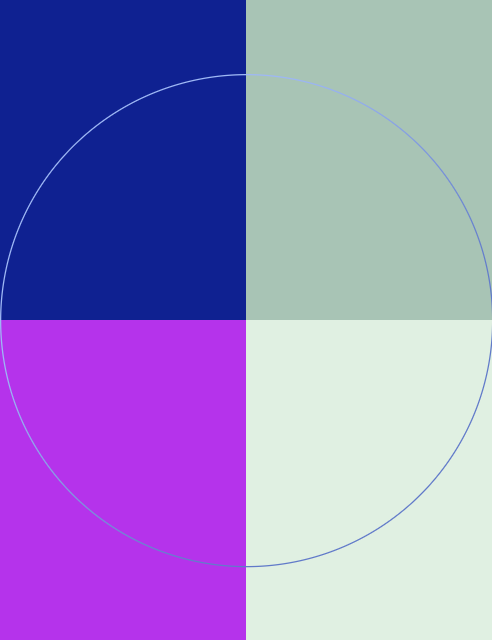
Give the GLSL for this background, as a Shadertoy shader.

```glsl
// Four flat colour quadrants crossed by a thin, softly shaded blue ring.

const vec3 NAVY   = vec3(0.06, 0.13, 0.57);
const vec3 SAGE   = vec3(0.66, 0.77, 0.71);
const vec3 VIOLET = vec3(0.71, 0.20, 0.92);
const vec3 MINT   = vec3(0.88, 0.94, 0.885);

const vec3 RING_LIGHT = vec3(0.62, 0.72, 0.96);  // upper left end
const vec3 RING_DARK  = vec3(0.38, 0.48, 0.79);  // lower right end

// Lengths are fractions of the canvas width, measured from its centre.
const vec2  RING_CENTRE = vec2(0.0013, -0.0013);
const float RING_RADIUS = 0.5;
const float RING_WIDTH  = 0.0026;

// Coverage of the side where the signed distance is positive.
float coverage(float dist, float pixel) {
    return clamp(dist / pixel + 0.5, 0.0, 1.0);
}

void mainImage(out vec4 fragColor, in vec2 fragCoord) {
    float pixel = 1.0 / iResolution.x;
    vec2 p = (fragCoord - 0.5 * iResolution.xy) * pixel;

    // Quadrants
    float right = coverage(p.x, pixel);
    float upper = coverage(p.y, pixel);
    vec3 color = mix(mix(VIOLET, MINT, right), mix(NAVY, SAGE, right), upper);

    // Ring, shaded along the diagonal
    vec2 q = p - RING_CENTRE;
    float ringDist = abs(length(q) - RING_RADIUS);
    float ring = coverage(0.5 * RING_WIDTH - ringDist, pixel);
    float shade = smoothstep(-0.7, 0.7, (q.x - q.y) / (1.414 * RING_RADIUS));
    color = mix(color, mix(RING_LIGHT, RING_DARK, shade), ring);

    fragColor = vec4(color, 1.0);
}
```
